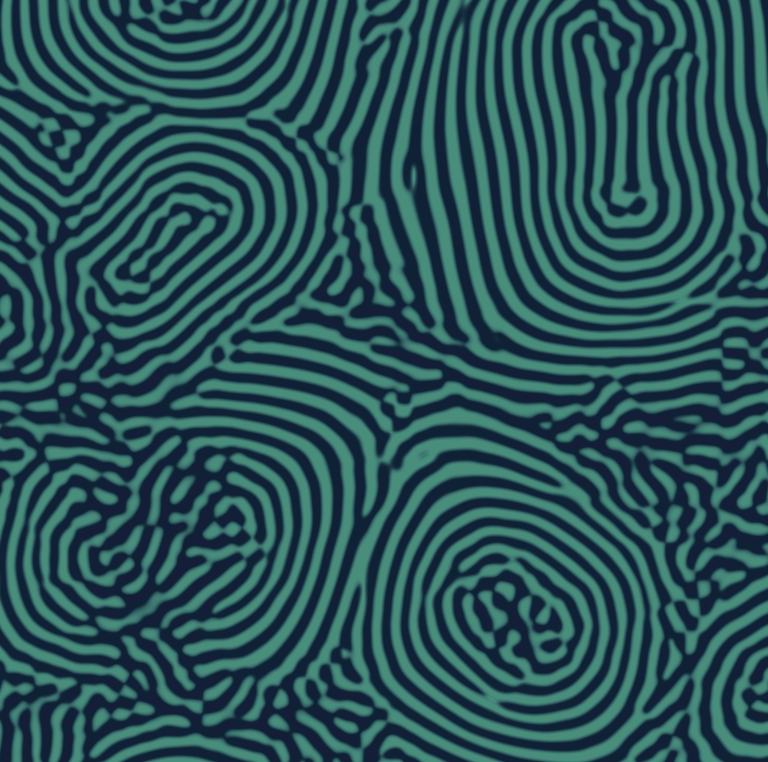
This pattern is drawn by a Shadertoy shader. Its source:

```glsl
// Labyrinth of rounded bands: nested loops around scattered bars, broken
// into short worms and dots where they meet. Small wave packets follow a
// distance-like phase field; their sum, evened by its slope, gives the tones.

#define BANDS 35.5      // band periods per canvas height
#define DOMAINS 2.1     // loop centres per canvas height
#define SPACING 1.2     // packet spacing in periods
#define WOBBLE 0.014    // waviness of the loops
#define TURN 4.0        // spread of directions in broken zones
#define SCATTER 2.2     // spread of phases in broken zones
#define SOFTEN 0.2      // rounds off the weak spots
#define CORE vec3(0.09, 0.11, 0.22)
#define GROUND vec3(0.057, 0.13, 0.208)
#define EDGE vec3(0.24, 0.465, 0.445)
#define BAND vec3(0.283, 0.555, 0.482)

const float TAU = 6.28318;

struct Flow { vec2 dir; float turns; float mess; };

vec3 hash3(vec2 cell) {
    vec3 q = fract(cell.xyx * vec3(0.1031, 0.1030, 0.0973));
    q += dot(q, q.yxz + 33.33);
    return fract((q.xxy + q.yzz) * q.zyx);
}

float valueNoise(vec2 p) {
    vec2 i = floor(p), f = fract(p);
    f = f * f * (3.0 - 2.0 * f);
    float low = mix(hash3(i).x, hash3(i + vec2(1, 0)).x, f.x);
    float high = mix(hash3(i + vec2(0, 1)).x, hash3(i + vec2(1, 1)).x, f.x);
    return mix(low, high, f.y);
}

// Band direction, phase in turns and amount of disorder at a point
Flow flowAt(vec2 p) {
    // Nearest bar, and the margin to the next one
    vec2 cell = floor(p * DOMAINS), away = vec2(1.0);
    float nearest = 9.0, second = 9.0;
    for (int y = -1; y <= 1; y++)
    for (int x = -1; x <= 1; x++) {
        vec2 c = cell + vec2(x, y);
        vec3 h = hash3(c + 41.0);
        vec2 offset = p - (c + 0.15 + 0.7 * h.xy) / DOMAINS;
        vec2 bar = vec2(cos(h.z * 37.0), sin(h.z * 37.0));
        offset -= bar * clamp(dot(offset, bar), -0.1 * h.y, 0.1 * h.y);
        float d = length(offset) - 0.15 * h.z;
        if (d < nearest) {
            second = nearest;
            nearest = d;
            away = offset;
        } else {
            second = min(second, d);
        }
    }

    // Distance with two gentle waves, and its gradient
    vec2 k1 = vec2(13.0, 8.0), k2 = vec2(-10.0, 17.0);
    float a1 = dot(k1, p), a2 = dot(k2, p) + 2.0;
    float radius = length(away) + 1e-5;
    vec2 slope = away / radius + WOBBLE * (k1 * cos(a1) + k2 * cos(a2));

    // Disorder along domain borders and inside the loops
    float calm = min(second - nearest, radius);
    calm += 0.26 * (valueNoise(p * 5.0 + 60.0) - 0.62);

    Flow f;
    f.mess = 1.0 - smoothstep(0.0, 0.08, calm);
    f.turns = BANDS * (radius + WOBBLE * (sin(a1) + sin(a2)));
    float angle = atan(slope.y, slope.x);
    angle += f.mess * TURN * (valueNoise(p * 10.0 + 7.0) - 0.5);
    f.dir = vec2(cos(angle), sin(angle));
    return f;
}

// Sum of the wave packets around a point, divided by its local amplitude
float bandField(vec2 p) {
    vec2 grid = p * BANDS / SPACING, slope = vec2(0.0);
    float k = TAU * SPACING, wave = 0.0, mess = 0.0, total = 0.0;
    for (int y = -2; y <= 2; y++)
    for (int x = -2; x <= 2; x++) {
        vec2 cell = floor(grid) + vec2(x, y);
        vec3 h = hash3(cell + 100.0);
        vec2 centre = cell + 0.15 + 0.7 * h.xy;
        vec2 r = grid - centre;
        float window = 1.0 - dot(r, r) / 4.0;
        if (window <= 0.0) continue;
        Flow f = flowAt(centre * SPACING / BANDS);
        float phase = TAU * f.turns + k * dot(f.dir, r);
        phase += (f.mess + 0.2) * SCATTER * (h.z - 0.5);
        float w2 = window * window, w3 = w2 * window;
        wave += w3 * cos(phase);
        slope -= 1.5 * w2 * r * cos(phase) + w3 * k * f.dir * sin(phase);
        mess += w3 * f.mess;
        total += w3;
    }
    // A darker level in broken zones separates the grains
    float bias = 0.4 * mess / total - 0.15;
    return (wave - bias) / (length(vec2(wave, length(slope) / k)) + SOFTEN);
}

void mainImage(out vec4 fragColor, in vec2 fragCoord) {
    float v = bandField(fragCoord / iResolution.y);
    vec3 color = mix(CORE, GROUND, smoothstep(-1.0, -0.78, v));
    color = mix(color, EDGE, smoothstep(-0.55, 0.45, v));
    color = mix(color, BAND, smoothstep(0.25, 0.75, v));
    fragColor = vec4(color, 1.0);
}
```
